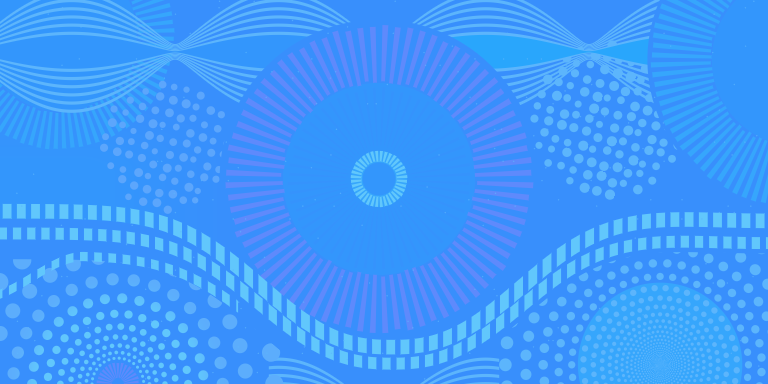
A Shadertoy shader for this background:

```glsl
// Blue folk-pattern backdrop: rayed discs, twisted ribbons, dot clusters and rosettes
// along a dashed wave. Each layer is a distance field in canvas heights,
// turned into antialiased coverage and mixed over the layers beneath it.

const float TAU = 6.2831853;
const vec3 BASE = vec3(0.22, 0.56, 0.99);
const vec3 AZURE = vec3(0.20, 0.59, 0.99);
const vec3 CYAN = vec3(0.21, 0.65, 0.99);
const vec3 SKY = vec3(0.36, 0.71, 0.99);
const vec3 PALE = vec3(0.38, 0.78, 0.99);
const vec3 VIOLET = vec3(0.37, 0.54, 0.99);

float cover(float d) {
    return clamp(0.5 - d * iResolution.y, 0.0, 1.0);
}

vec2 hash2(vec2 p) {
    vec3 q = fract(p.xyx * vec3(0.1031, 0.1030, 0.0973));
    q += dot(q, q.yzx + 33.33);
    return fract((q.xx + q.yz) * q.zy);
}

// Spokes between two radii, with slightly uneven ends
float rays(vec2 q, float inner, float outer, float count, float duty) {
    float r = length(q), turn = atan(q.y, q.x) / TAU * count;
    vec2 uneven = hash2(vec2(floor(turn) + 100.0, count)) * 0.06 * (outer - inner);
    float side = (abs(fract(turn) - 0.5) - 0.5 * duty) * TAU / count * r;
    return cover(max(side, max(inner + uneven.x - r, r - outer + uneven.y)));
}

// Dots on rings that grow geometrically from the centre
float rosette(vec2 q, float ringStep) {
    float r = max(length(q), 0.001), count = floor(TAU / ringStep);
    float ring = log(r) / ringStep;
    float turn = atan(q.y, q.x) / TAU * count + 0.5 * mod(floor(ring), 2.0);
    vec2 cell = fract(vec2(ring, turn)) - 0.5;
    return cover((length(cell) - 0.29) * r * ringStep);
}

// Jittered dots whose centres fall inside a circle
float cluster(vec2 q, float radius, float dotSize) {
    q = mat2(0.96, 0.28, -0.28, 0.96) * q / 0.034;
    vec2 id = floor(q), h = hash2(id + 50.0);
    vec2 centre = id + 0.5 + (h - 0.5) * 0.3;
    float size = dotSize * (0.8 + 0.4 * h.x);
    return cover((length(q - centre) - size) * 0.034) * step(length(centre) * 0.034, radius);
}

// Strands that swell and pinch: x is line coverage, y is the open lens
vec2 ribbon(vec2 q) {
    float phase = TAU * 0.5 * (q.x - 0.456) / 0.539;
    float s = sin(phase), swell = sqrt(s * s + 0.01) - 0.04;
    float slope = s * cos(phase) * 5.83 / (swell + 0.04);
    float lines = 0.0;
    for (float k = 0.0; k < 6.0; k++) {
        float reach = mix(0.05, 0.15, k / 5.0);
        float d = abs(abs(q.y) - reach * swell - 0.002 * k) / sqrt(1.0 + pow(reach * slope, 2.0));
        lines = max(lines, cover(d - mix(0.0012, 0.0042, swell)));
    }
    return vec2(lines, cover(abs(q.y) - 0.05 * swell));
}

float dip(float x) {
    return exp(-pow(abs(x - 1.02) / 0.419, 2.5));
}

float wave(float x) {
    return 0.45 - 0.354 * dip(x) - 0.025 * smoothstep(1.4, 2.0, x);
}

void mainImage(out vec4 fragColor, in vec2 fragCoord) {
    vec2 p = fragCoord / iResolution.y;
    p.x += 1.0 - 0.5 * iResolution.x / iResolution.y;
    float crest = wave(p.x);

    // Soft azure field above the wave
    vec3 col = mix(BASE, AZURE, smoothstep(0.75, 0.55, p.y) * smoothstep(0.65, 0.2, p.x));

    // Upper left disc and both dot clusters
    vec2 q = p - vec2(0.156, 0.91);
    col = mix(col, AZURE, cover(length(q) - 0.2));
    col = mix(col, CYAN, rays(q, 0.2, 0.3, 84.0, 0.5));
    col = mix(col, vec3(0.36, 0.65, 0.99), cluster(p - vec2(0.43, 0.62), 0.168, 0.29));
    col = mix(col, SKY, cluster(p - vec2(1.588, 0.69), 0.2, 0.33));

    // Twisted ribbons along the top
    vec2 strands = ribbon(p - vec2(0.0, 0.865));
    col = mix(col, mix(AZURE, vec3(0.16, 0.65, 0.99), step(1.0, p.x)), strands.y);
    col = mix(col, SKY, strands.x);

    // Upper right disc
    q = p - vec2(2.078, 0.844);
    col = mix(col, BASE, cover(length(q) - 0.392));
    col = mix(col, AZURE, cover(length(q) - 0.224));
    col = mix(col, CYAN, rays(q, 0.224, 0.385, 92.0, 0.52));

    // Central disc with violet spokes and a small bright ring
    q = p - vec2(0.987, 0.534);
    col = mix(col, BASE, cover(length(q) - 0.415));
    col = mix(col, AZURE, cover(length(q) - 0.25));
    col = mix(col, BASE, 0.4 * rays(q, 0.08, 0.24, 60.0, 0.35));
    col = mix(col, VIOLET, rays(q, 0.247, 0.402, 76.0, 0.46));
    col = mix(col, CYAN, cover(abs(length(q) - 0.058) - 0.015));
    col = mix(col, PALE, rays(q, 0.045, 0.074, 36.0, 0.6));

    // Ground below the wave, with ribbons peeking in at the bottom
    col = mix(col, BASE, cover(p.y - crest + 0.02));
    float low = ribbon(p - vec2(0.0, -0.09)).x * cover(abs(p.x - 1.0) - 0.3);
    col = mix(col, SKY, low * cover(p.y - crest + 0.065));

    // Lower left rosette around a violet core
    q = p - vec2(0.307, 0.0);
    float r = length(q);
    float dots = rosette(q, 0.2) * cover(max(p.y - crest + 0.125, max(r - 0.44, 0.06 - r)));
    col = mix(col, mix(PALE, vec3(0.36, 0.68, 0.99), smoothstep(0.2, 0.28, r)), dots);
    col = mix(col, VIOLET, rays(q, 0.015, 0.056, 30.0, 0.6));

    // Lower right rosette on a cyan disc
    q = p - vec2(1.719, 0.05);
    r = length(q);
    col = mix(col, CYAN, cover(r - 0.214));
    col = mix(col, SKY, rosette(q, 0.14) * cover(max(p.y - crest + 0.085, r - 0.42)));

    // Rows of dashes following the wave
    float tilt = (wave(p.x + 0.005) - wave(p.x - 0.005)) / 0.01;
    for (float i = 0.0; i < 3.0; i++) {
        float bend = step(1.5, i) * (0.11 * smoothstep(0.22, -0.05, p.x));
        float y = crest - i * mix(0.058, 0.043, dip(p.x)) - bend;
        float across = abs(p.y - y) / sqrt(1.0 + tilt * tilt) - (0.019 - 0.0035 * i);
        float along = (abs(fract(p.x / 0.037 + 0.3 * i) - 0.5) - 0.31 + 0.02 * i) * 0.037;
        float shown = i < 1.5 ? 1.0 : cover(p.x - 0.62);
        col = mix(col, PALE, cover(max(across, along)) * shown);
    }

    // Sparse flecks
    vec2 grain = p * 60.0, fleck = hash2(floor(grain) + 9.0);
    float speck = cover((length(fract(grain) - 0.2 - 0.6 * fleck.yx) - 0.1) / 60.0);
    col = mix(col, SKY, 0.7 * speck * step(0.965, fleck.x));

    fragColor = vec4(col, 1.0);
}
```
